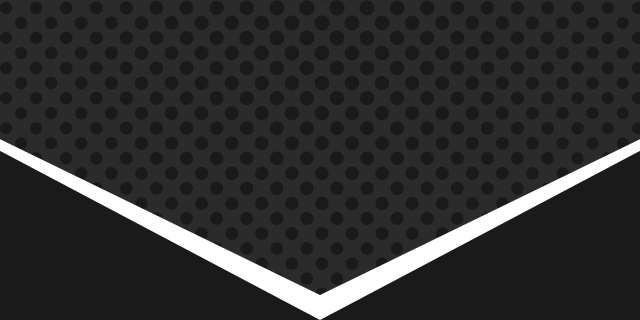
Write a WebGL 1 fragment shader that draws this background.

```glsl
precision highp float;

uniform vec2 u_resolution;

// Coverage of the side where dist is negative, softened over one pixel
float fill(float dist) {
    return clamp(0.5 - dist * u_resolution.y, 0.0, 1.0);
}

// Signed distance to a V-shaped edge, negative above it
float chevron(vec2 p, float tip, float slope) {
    return (tip + slope * abs(p.x) - p.y) / sqrt(1.0 + slope * slope);
}

// Staggered dots that shrink away from the top centre
float dots(vec2 p) {
    const float pitch = 0.094;
    float coverage = 0.0;
    for (int i = 0; i < 2; i++) {
        vec2 origin = vec2(-0.0411, 0.9753) + 0.5 * pitch * float(i);
        vec2 center = origin + pitch * floor((p - origin) / pitch + 0.5);
        float radius = 0.024 - 0.0052 * distance(center, vec2(0.0, 1.0));
        coverage = max(coverage, fill(distance(p, center) - radius));
    }
    return coverage;
}

void main() {
    // Height spans 0 to 1, with x measured from the centre
    vec2 p = (gl_FragCoord.xy - vec2(0.5 * u_resolution.x, 0.0)) / u_resolution.y;

    vec3 charcoal = vec3(0.102);
    vec3 gray = vec3(0.17);
    vec3 white = vec3(1.0);

    // Dark base, white band, then the dotted panel
    vec3 panel = mix(gray, charcoal, dots(p));
    vec3 color = mix(charcoal, white, fill(chevron(p, 0.0, 0.5286)));
    color = mix(color, panel, fill(chevron(p, 0.078, 0.487)));

    gl_FragColor = vec4(color, 1.0);
}
```
